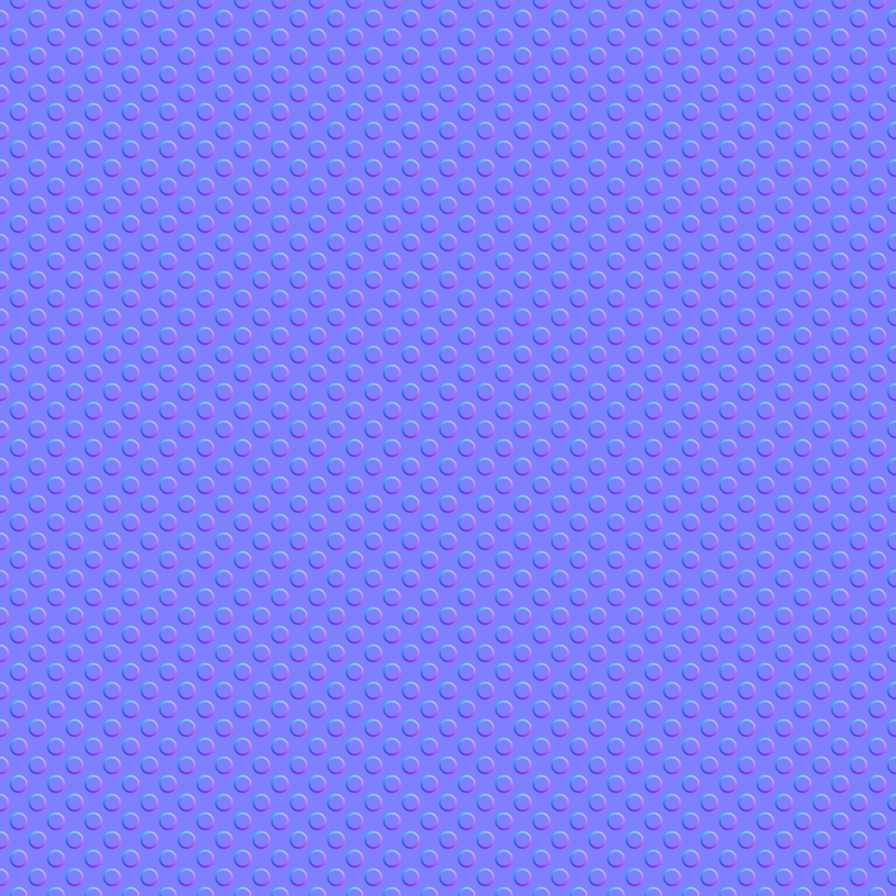
A Shadertoy shader for this texture map:

```glsl
vec2 latticeGradient(vec2 cell, float period) {
    cell = mod(cell, period);
    float h = fract(sin(dot(cell, vec2(127.1, 311.7))) * 4375.85);
    return vec2(cos(6.2832 * h), sin(6.2832 * h));
}

// Gradient noise that wraps after a whole number of cells
float gradientNoise(vec2 p, float period) {
    vec2 i = floor(p), f = p - i;
    vec2 u = f * f * f * (f * (f * 6.0 - 15.0) + 10.0);
    vec2 e = vec2(1.0, 0.0);
    float a = dot(latticeGradient(i, period), f);
    float b = dot(latticeGradient(i + e.xy, period), f - e.xy);
    float c = dot(latticeGradient(i + e.yx, period), f - e.yx);
    float d = dot(latticeGradient(i + e.xx, period), f - e.xx);
    return mix(mix(a, b, u.x), mix(c, d, u.x), u.y);
}

// Slope of a flat-topped round stud with a bevelled rim
vec2 studSlope(vec2 p) {
    float r = length(p);
    float t = clamp((r - 0.178) / 0.074, 0.0, 1.0);
    return p / max(r, 0.001) * 0.78 * 4.0 * t * (1.0 - t);
}

vec3 surfaceColor(vec2 uv) {
    // Two staggered studs in each of 24 x 24 cells
    vec2 p = uv * 24.0;
    vec2 slope = studSlope(fract(p + vec2(0.0, 0.5)) - 0.5)
               + studSlope(fract(p + vec2(0.5, 0.0)) - 0.5);

    // Faint unevenness of the sheet
    slope += 0.012 * vec2(gradientNoise(uv * 8.0, 8.0),
                          gradientNoise(uv * 8.0 + 3.5, 8.0));

    return normalize(vec3(slope, 1.0)) * 0.5 + 0.5;
}

void mainImage(out vec4 fragColor, in vec2 fragCoord) {
    // Average a 4 x 4 grid of samples to smooth the thin rims
    vec3 color = vec3(0.0);
    for (int y = 0; y < 4; y++) {
        for (int x = 0; x < 4; x++) {
            vec2 offset = (vec2(x, y) + 0.5) / 4.0 - 0.5;
            color += surfaceColor((fragCoord + offset) / iResolution.xy);
        }
    }
    fragColor = vec4(color / 16.0, 1.0);
}
```
